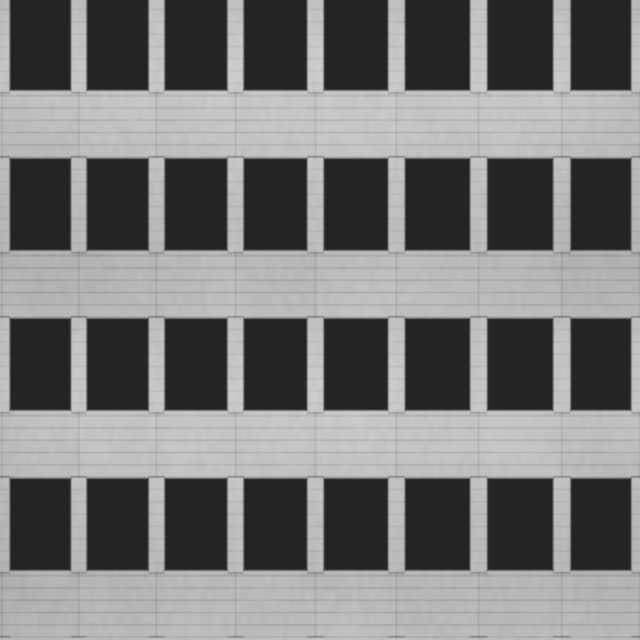
Reproduce this pattern procedurally as a WebGL 1 fragment shader.

```glsl
precision mediump float;

uniform vec2 u_resolution;

const float FLOORS = 4.0;
const float FLOOR_SHIFT = 0.0026;
const float COURSES = 13.0;          // brick courses per floor
const float LAST_BAY = 7.0;
const vec3 POST_CURVE = vec3(0.0032, 0.119, 0.00085);  // bays widen to the right
const float POST_HALF = 0.0122;
const float POST_GROWTH = 0.00022;
const float WINDOW_MID = 0.7123;     // in floor heights
const float WINDOW_HALF = 0.2877;
const float EDGE_BLUR = 0.0028;
const float GROOVE_WIDTH = 0.0030;
const float GROOVE_DEPTH = 0.065;
const float SEAM_DEPTH = 0.055;
const float CAP_DEPTH = 0.14;
const float CAP_LOW = 0.010;         // in floor heights
const float CAP_HIGH = 0.408;
const float GLASS = 0.14;
const float WALL = 0.725;

float hash(vec2 p) {
  return fract(sin(dot(p, vec2(127.1, 311.7))) * 43758.5453);
}

float noise(vec2 p) {
  vec2 i = floor(p);
  vec2 f = fract(p);
  f = f * f * (3.0 - 2.0 * f);
  return mix(mix(hash(i), hash(i + vec2(1.0, 0.0)), f.x),
             mix(hash(i + vec2(0.0, 1.0)), hash(i + vec2(1.0, 1.0)), f.x), f.y);
}

float postCentre(float k) {
  return POST_CURVE.x + k * (POST_CURVE.y + k * POST_CURVE.z);
}

// Index of the bay at x, the inverse of postCentre
float bayIndex(float x) {
  float b = POST_CURVE.y;
  float c = POST_CURVE.z;
  float root = sqrt(b * b + 4.0 * c * (x - POST_CURVE.x));
  return clamp(floor((root - b) / (2.0 * c)), 0.0, LAST_BAY);
}

// Distance to the nearest multiple of one period
float wrapDistance(float t) {
  return abs(fract(t + 0.5) - 0.5);
}

float softLine(float d, float width) {
  return 1.0 - smoothstep(0.0, width, d);
}

void main() {
  vec2 uv = gl_FragCoord.xy / u_resolution;
  float pixel = 1.0 / min(u_resolution.x, u_resolution.y);
  float blur = max(EDGE_BLUR, pixel);
  float lineWidth = max(GROOVE_WIDTH, 1.5 * pixel);

  // Bay and floor coordinates
  float bay = bayIndex(uv.x);
  float left = postCentre(bay);
  float right = min(postCentre(bay + 1.0), 1.0);
  float postHalf = POST_HALF + POST_GROWTH * bay;
  float level = (uv.y - FLOOR_SHIFT) * FLOORS;
  float floorIndex = floor(level);

  // Window opening; none starts below the lowest band
  float insetX = min(uv.x - left, right - uv.x) - postHalf;
  float insetY = (WINDOW_HALF - wrapDistance(level - WINDOW_MID)) / FLOORS;
  float window = smoothstep(-blur, blur, min(insetX, insetY));
  window *= step(0.01, uv.y);
  float band = smoothstep(-blur, blur, -insetY);
  float post = smoothstep(-blur, blur, -insetX);

  // Broad light and fine mottling
  float wall = WALL + 0.027 * cos(6.28318 * 2.0 * (uv.y - 0.363));
  wall += 0.028 * sin(3.14159 * uv.x) + 0.012 * (1.0 - band);
  wall += 0.012 * (hash(vec2(bay, floorIndex)) - 0.5) * band;
  wall += 0.025 * (noise(uv * vec2(110.0, 60.0)) - 0.5);
  wall += 0.020 * (noise(uv * vec2(14.0, 9.0)) - 0.5);

  // Brick courses, fainter on the posts
  float course = (level - 0.007) * COURSES;
  float groove = softLine(wrapDistance(course) / (COURSES * FLOORS), lineWidth);
  float wear = 0.75 + 0.5 * noise(vec2(uv.x * 24.0, floor(course + 0.5)));
  wall -= GROOVE_DEPTH * groove * wear * mix(0.5, 1.0, band);

  // Vertical seams between panels
  float seamGap = min(abs(uv.x - left), abs(right - uv.x));
  wall -= SEAM_DEPTH * softLine(seamGap, lineWidth) * band;

  // Dark caps at both ends of each post
  float capGap = min(wrapDistance(level - CAP_LOW), wrapDistance(level - CAP_HIGH));
  wall -= CAP_DEPTH * softLine(capGap / FLOORS, lineWidth) * post;

  gl_FragColor = vec4(vec3(mix(wall, GLASS, window)), 1.0);
}
```
